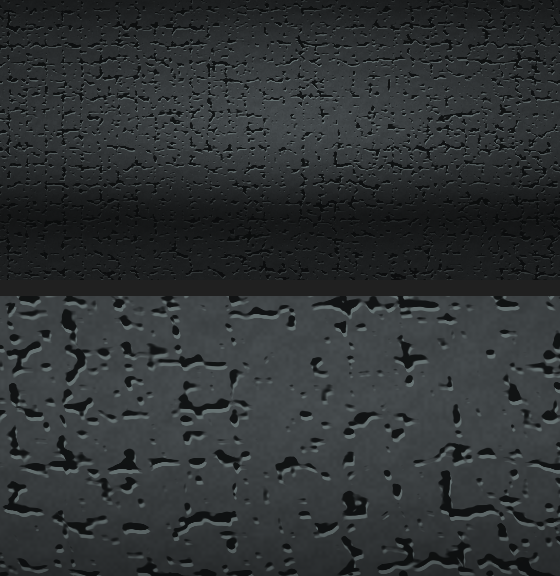
Top, the full canvas; bottom, a detail of the centre.
Give the GLSL for this texture, as a Shadertoy shader.

```glsl
// Dark embossed leather-like sheet: thin broken grooves follow a jagged,
// wavering lattice, cut from thresholded value noise. A shifted copy of the
// grooves gives the lit lower rims, and a wide soft sheen lights the sheet.

const vec3 TINT = vec3(0.93, 1.0, 1.03);
const vec3 GROOVE_COLOR = vec3(0.045, 0.052, 0.054);
const vec3 RIM_COLOR = vec3(0.43, 0.48, 0.48);
const float LATTICE = 16.0;               // rows per canvas height
const vec2 GRAIN = vec2(72.0, 125.0);     // groove noise frequency
const vec2 TO_LIGHT = vec2(-0.0015, 0.0045);

float hash(vec2 p) {
    vec3 q = fract(p.xyx * 0.1031);
    q += dot(q, q.yzx + 33.33);
    return fract((q.x + q.y) * q.z);
}

float noise(vec2 p) {
    vec2 cell = floor(p), f = fract(p);
    f = f * f * (3.0 - 2.0 * f);
    float low = mix(hash(cell), hash(cell + vec2(1, 0)), f.x);
    float high = mix(hash(cell + vec2(0, 1)), hash(cell + vec2(1, 1)), f.x);
    return mix(low, high, f.y);
}

float bell(float x, float width) {
    return exp(-x * x / (width * width));
}

// Soft repeated line with its own random strength
float latticeLine(float coord, float seed, float width) {
    float strength = mix(0.6, 1.0, hash(vec2(floor(coord), seed)));
    return strength * bell(fract(coord) - 0.5, width);
}

// Coarse and fine sideways wander of a line, centred on zero
float wander(vec2 p) {
    return 0.6 * noise(p) + 0.4 * noise(p * 3.1 + 25.0) - 0.5;
}

// 1 inside a groove, 0 on the raised surface
float groove(vec2 p, float softness) {
    float waver = 0.75 * wander(p * vec2(15.0, 8.0));
    float sway = wander(p * vec2(8.0, 17.0) + 40.0) * mix(0.2, 1.2, p.x * 0.5);
    float rows = latticeLine(p.y * LATTICE + waver, 3.0, 0.075);
    float columns = latticeLine(p.x * LATTICE * 0.96 + sway, 9.0, 0.075);
    float patches = noise(p * 9.0 + 17.0);
    float grain = 0.7 * noise(p * GRAIN) + 0.3 * noise(p * GRAIN * 1.6 + 70.0);
    float pull = max(rows * 0.46, columns * 0.36) * mix(0.65, 1.1, patches);
    float level = 0.84 - 0.09 * patches - pull;
    return smoothstep(level - softness, level + softness, grain);
}

// Brightness of the smooth sheet under a wide glow
float sheen(vec2 p, float middle) {
    float fall = p.y > 0.56 ? 0.34 : 0.23;
    float glow = bell(p.y - 0.56, fall) * mix(0.42, 1.0, bell(p.x - middle, 0.68));
    float darkBand = bell(p.y - 0.23, 0.10);
    float topShade = smoothstep(0.85, 1.0, p.y);
    return 0.118 + 0.168 * glow - 0.045 * darkBand - 0.03 * topShade;
}

void mainImage(out vec4 fragColor, in vec2 fragCoord) {
    vec2 p = fragCoord / iResolution.y;
    float middle = 0.5 * iResolution.x / iResolution.y;
    float softness = 0.05 + 12.0 / iResolution.y;

    // Sheet with faint dents and fine grit
    float light = sheen(p, middle);
    float dents = noise(p * 45.0) - noise((p + TO_LIGHT) * 45.0);
    float grit = noise(p * 230.0) - 0.5;
    vec3 color = TINT * light * (1.0 + 0.25 * dents + 0.10 * grit);

    // Lit rim below each groove, shadow inside it
    float cut = groove(p, softness);
    float rim = groove(p + TO_LIGHT, softness) * (1.0 - cut);
    float rimLight = 0.85 * smoothstep(0.02, 0.28, light);
    color = mix(color, RIM_COLOR, rim * rimLight);
    color = mix(color, GROOVE_COLOR * mix(0.7, 1.2, light * 4.0), 0.95 * cut);

    fragColor = vec4(color, 1.0);
}
```
